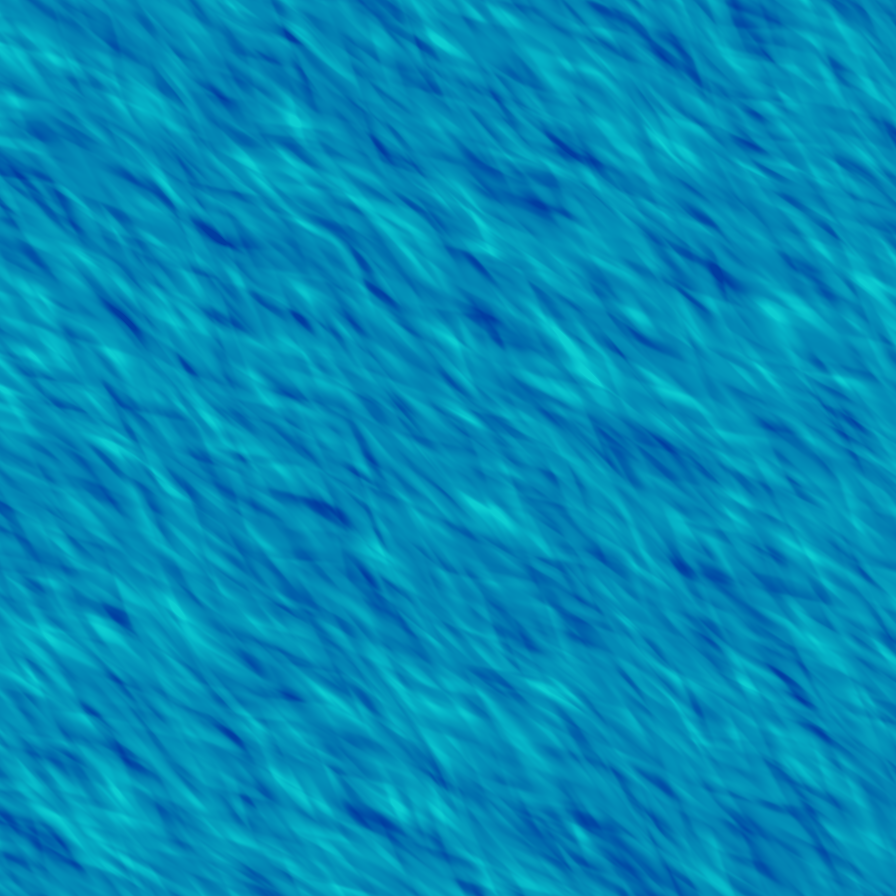
Give the GLSL for this texture, as a Shadertoy shader.

```glsl
// Wind-brushed water: short cyan and deep blue strokes slanting down to the right.
// Layers of cellular noise scatter stretched, sheared strokes, each with one soft
// and one crisp flank; their normalised sum is coloured through a ramp.

const int   LAYERS       = 5;
const float ANGLE_FLAT   = -0.38;   // slope of the flattest layer, radians
const float ANGLE_STEEP  = -1.02;   // slope of the steepest layer
const vec2  STROKE_SIZE  = vec2(0.074, 0.0165); // reach along and across
const float SIZE_SPREAD  = 0.35;    // size variation between layers
const float MAX_SHEAR    = 0.9;     // random tilt of single strokes
const float CRISPNESS    = 2.6;     // narrowing of the crisp flank
const float WARP_AMOUNT  = 0.0035;
const float WARP_FREQ    = 23.0;
const float LAYER_SPREAD = 0.325;   // standard deviation of one layer

// Colour ramp from troughs to glints, placed in standard deviations
const int STOPS = 8;
const float LEVELS[STOPS] = float[STOPS](-3.4, -2.35, -1.4, -0.66, 0.1, 0.92, 1.81, 3.0);
const vec3 RAMP[STOPS] = vec3[STOPS](
    vec3(0.00, 0.25, 0.63), vec3(0.00, 0.34, 0.66),
    vec3(0.00, 0.44, 0.68), vec3(0.01, 0.51, 0.70),
    vec3(0.01, 0.56, 0.72), vec3(0.02, 0.62, 0.74),
    vec3(0.02, 0.70, 0.78), vec3(0.05, 0.80, 0.82));

vec4 hash4(vec2 cell) {
    vec4 h = fract(cell.xyxy * vec4(0.1031, 0.1030, 0.0973, 0.1099));
    h += dot(h, h.wzxy + 33.33);
    return fract((h.xxyz + h.yzzw) * h.zywx);
}

// Gentle bending of the strokes
vec2 warp(vec2 p) {
    vec2 w = sin(p.yx * WARP_FREQ + vec2(0.7, 2.1));
    w += 0.6 * sin((p.x + p.y) * WARP_FREQ * vec2(1.7, 1.3) + w.yx);
    return p + WARP_AMOUNT * w;
}

// One light or dark stroke per cell, summed over all cells in reach
float strokes(vec2 p, float seed) {
    vec2 home = floor(p);
    float sum = 0.0;
    for (int j = -2; j <= 2; j++)
    for (int i = -1; i <= 1; i++) {
        vec2 cell = home + vec2(i, j);
        vec4 rnd = hash4(cell + seed);
        vec2 d = p - cell - rnd.xy;
        d.y += d.x * MAX_SHEAR * (2.0 * rnd.w - 1.0);
        float side = fract(rnd.z * 16.0) < 0.5 ? -1.0 : 1.0;
        if (d.y * side > 0.0) d.y *= CRISPNESS;
        float body = max(0.0, 1.0 - dot(d, d));
        sum += (2.0 * rnd.z - 1.0) * body * body * body;
    }
    return sum;
}

vec3 rampColour(float level) {
    vec3 colour = RAMP[0];
    for (int i = 1; i < STOPS; i++) {
        float t = (level - LEVELS[i - 1]) / (LEVELS[i] - LEVELS[i - 1]);
        colour = mix(colour, RAMP[i], clamp(t, 0.0, 1.0));
    }
    return colour;
}

void mainImage(out vec4 fragColor, in vec2 fragCoord) {
    vec2 p = warp(fragCoord / iResolution.y);

    // Stack layers that fan out from flat to steep
    float height = 0.0;
    for (int i = 0; i < LAYERS; i++) {
        float layer = float(i);
        float angle = mix(ANGLE_FLAT, ANGLE_STEEP, layer / float(LAYERS - 1));
        vec2 along = vec2(cos(angle), sin(angle));
        vec2 q = vec2(dot(p, along), dot(p, vec2(-along.y, along.x)));
        float size = 1.0 + SIZE_SPREAD * sin(layer * 2.4);
        height += strokes(q / (STROKE_SIZE * size), 37.0 * layer + 211.0);
    }
    float level = height / (LAYER_SPREAD * sqrt(float(LAYERS)));

    fragColor = vec4(rampColour(level), 1.0);
}
```
